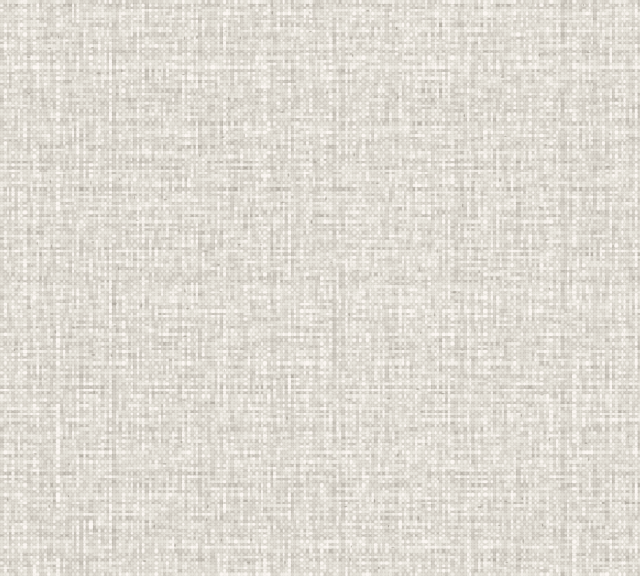
A Shadertoy shader for this texture:

```glsl
// Pale linen cloth: a fine, straight plain weave with long streaky threads and sparse dark flecks.
#define THREADS 194.0       // threads per canvas height
#define WOBBLE 0.20         // unevenness of thread spacing, in threads
#define STREAK 0.90         // tone difference between threads
#define CHECKER 0.26        // warp crossings lighter, weft crossings darker
#define PORES 0.60          // darkness of the holes between threads
#define GRAIN 0.32          // tone difference between crossings
#define CONTRAST 1.12
#define MEAN_TONE 0.49
#define FLECK_CELLS 27.0    // fleck grid cells per canvas height
#define FLECK_SHARE 0.22    // part of the cells that hold a fleck
#define SAMPLES 3           // antialiasing samples per axis

const float PI = 3.14159;
const vec3 SHADOW = vec3(0.81, 0.79, 0.755);
const vec3 FLAX   = vec3(0.86, 0.841, 0.807);
const vec3 CREAM  = vec3(0.90, 0.888, 0.853);
const vec3 WHITE  = vec3(0.95, 0.933, 0.91);

float hash(vec2 p) {
    vec3 q = fract(p.xyx * vec3(0.1031, 0.1030, 0.0973));
    q += dot(q, q.yzx + 33.33);
    return fract((q.x + q.y) * q.z);
}

// Tone of one thread: its own shade plus layered sines along its length
float slub(float id, float along, float seed) {
    float shade = hash(vec2(id, seed));
    float phase = 2.0 * PI * hash(vec2(id, seed + 17.0));
    float pace = hash(vec2(id, seed + 41.0));
    float drift = 1.5 * sin(along * 17.0 + 5.0 * phase);
    return 0.40 * (2.0 * shade - 1.0)
         + 0.36 * sin(along * mix(28.0, 65.0, pace) + phase + drift)
         + 0.22 * sin(along * mix(90.0, 190.0, shade) + 3.0 * phase - drift);
}

// A thread set against its neighbour, which keeps the streaks thin
float yarn(float id, float along, float seed) {
    return slub(id, along, seed) - 0.5 * slub(id - 1.0, along, seed);
}

// Cellular scatter of short dark fibres
float flecks(vec2 uv) {
    vec2 cell = floor(uv * FLECK_CELLS);
    vec2 centre = 0.2 + 0.6 * vec2(hash(cell + 5.0), hash(cell + 71.0));
    vec2 d = fract(uv * FLECK_CELLS) - centre;
    float upright = step(0.5, hash(cell + 29.0));
    d *= mix(vec2(0.6, 1.2), vec2(1.2, 0.6), upright);
    float size = mix(0.04, 0.08, hash(cell + 13.0));
    return step(hash(cell + 97.0), FLECK_SHARE)
         * (1.0 - smoothstep(0.3 * size, size, length(d)));
}

float clothTone(vec2 uv) {
    // Each axis is shifted by itself only, so that the threads stay straight
    vec2 p = uv * THREADS;
    p += WOBBLE * (sin(p * 1.7 + 1.3) + sin(p * 0.61 + 4.0));
    vec2 id = floor(p);

    // Soft checker: positive where the warp is in front, negative for the weft
    vec2 wave = sin(PI * p);
    float weave = wave.x * wave.y;
    float warp = yarn(id.x, uv.y, 3.0);
    float weft = yarn(id.y, uv.x, 211.0);
    float streak = mix(weft, warp, 0.52 + 0.25 * weave);

    // Holes lie only where the edges of both threads meet
    vec2 edge = 1.0 - abs(wave);
    float pore = edge.x * edge.y - 0.13;
    float grain = (hash(id + 301.0) - 0.5) * GRAIN;
    float tone = STREAK * streak + CHECKER * weave - PORES * pore + grain;
    return MEAN_TONE + CONTRAST * tone - 1.2 * flecks(uv);
}

// Four-step ramp, running on a little past both ends
vec3 linenColor(float tone) {
    float t = 3.0 * clamp(tone, -0.8, 1.25);
    vec3 color = mix(SHADOW, FLAX, min(t, 1.0));
    color = mix(color, CREAM, clamp(t - 1.0, 0.0, 1.0));
    return mix(color, WHITE, max(t - 2.0, 0.0));
}

void mainImage(out vec4 fragColor, in vec2 fragCoord) {
    vec3 sum = vec3(0.0);
    for (int j = 0; j < SAMPLES; j++) {
        for (int i = 0; i < SAMPLES; i++) {
            vec2 offset = (vec2(i, j) + 0.5) / float(SAMPLES) - 0.5;
            sum += linenColor(clothTone((fragCoord + offset) / iResolution.y));
        }
    }
    fragColor = vec4(sum / float(SAMPLES * SAMPLES), 1.0);
}
```
